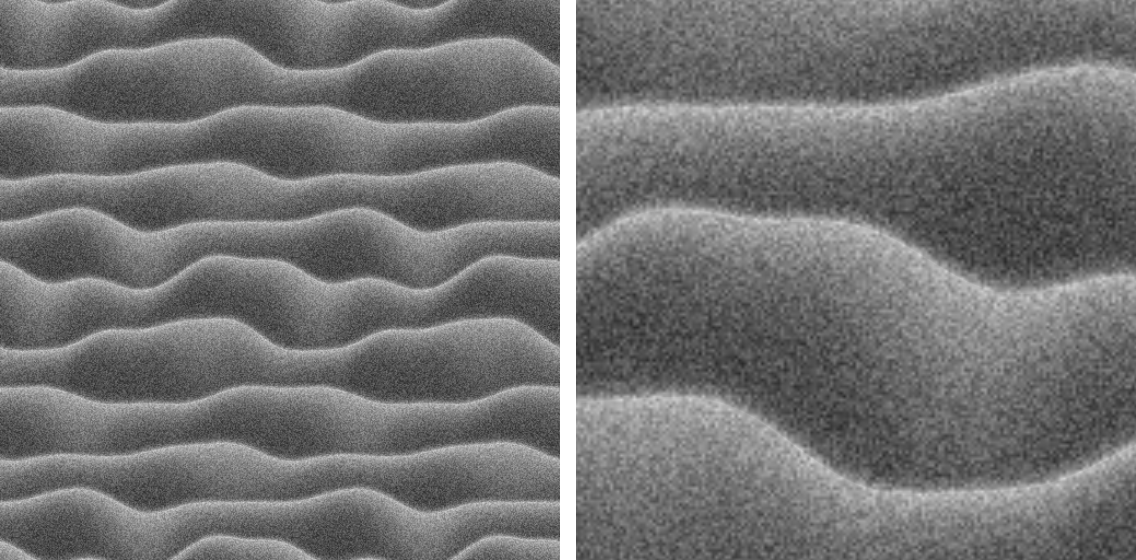
Left, the full canvas; right, a detail of the centre.
A three.js fragment shader for this texture:

```glsl
// Grainy grey dunes: five wavy ridges per tile, with the tile repeated 2 x 2.
// Each crest is a short harmonic series; light fades below it, reaching
// further on its lit flank, and a fine wrapped grain covers everything.

varying vec2 vUv;

const float TAU = 6.2831853;
const float TILES = 2.0;
const float GRAIN_CELLS = 256.0;   // grain cells across one tile
const float GRAIN_AMOUNT = 0.16;
const float SHADOW_GREY = 0.29;
const float LIGHT_RANGE = 0.42;
const float HALO_WIDTH = 0.011;
const int RIDGES = 5;

float hash(vec2 p) {
  vec3 q = fract(vec3(p.xyx) * 0.1031);
  q += dot(q, q.yzx + 33.33);
  return fract((q.x + q.y) * q.z);
}

// Signed speck of one cell, from -1 to 1, wrapping at the tile edge
float speck(vec2 cell) {
  vec2 c = mod(cell, GRAIN_CELLS);
  return hash(c + 3.0) + hash(c + 517.0) - 1.0;
}

// Specks blended between cell centres
float grain(vec2 tilePos) {
  vec2 p = tilePos * GRAIN_CELLS - 0.5;
  vec2 cell = floor(p);
  vec2 f = p - cell;
  float lower = mix(speck(cell), speck(cell + vec2(1.0, 0.0)), f.x);
  float upper = mix(speck(cell + vec2(0.0, 1.0)), speck(cell + 1.0), f.x);
  return mix(lower, upper, f.y);
}

// Periodic bump of height 1 around a centre
float lobe(float x, float centre) {
  return exp(2.6 * (cos(TAU * (x - centre)) - 1.0));
}

// Brightness below a crest: a faint rim over a long soft fade
float fadeBelow(float depth, float reach) {
  float body = exp(-pow(depth / reach, 1.25));
  return 0.83 * body + 0.17 * exp(-depth / HALO_WIDTH);
}

// Light of all ridges; pos runs right and down in tile units
float duneLight(vec2 pos) {
  float level[RIDGES];       // mean depth of each crest
  float litCentre[RIDGES];   // where its bright flank lies
  vec4 cosAmp[RIDGES];       // harmonics 1 to 4, in thousandths
  vec4 sinAmp[RIDGES];

  level[0] = 0.194; litCentre[0] = 0.74;
  cosAmp[0] = vec4(29.4, 11.8, 1.5, 6.2);
  sinAmp[0] = vec4(45.1, 15.2, -2.2, -0.9);

  level[1] = 0.414; litCentre[1] = 0.26;
  cosAmp[1] = vec4(-35.0, 0.9, 8.0, 0.0);
  sinAmp[1] = vec4(-2.6, 0.8, 2.8, 0.0);

  level[2] = 0.617; litCentre[2] = 0.81;
  cosAmp[2] = vec4(6.4, 13.1, 5.0, 1.4);
  sinAmp[2] = vec4(23.8, 1.7, 3.7, -0.2);

  level[3] = 0.791; litCentre[3] = 0.52;
  cosAmp[3] = vec4(-10.8, 20.5, -5.9, 1.2);
  sinAmp[3] = vec4(-22.4, 6.6, 0.7, 1.3);

  level[4] = 0.978; litCentre[4] = 0.12;
  cosAmp[4] = vec4(-38.2, 11.6, -13.0, -2.9);
  sinAmp[4] = vec4(37.0, 14.1, -6.7, -2.4);

  vec4 order = vec4(1.0, 2.0, 3.0, 4.0);
  vec4 c = cos(TAU * pos.x * order);
  vec4 s = sin(TAU * pos.x * order);
  float nearest = 2.0;
  float face = 0.0;
  float halo = 0.0;

  for (int i = 0; i < RIDGES; i++) {
    vec4 a = cosAmp[i] * 0.001;
    vec4 b = sinAmp[i] * 0.001;
    float crest = level[i] + dot(a, c) + dot(b, s);
    float slope = TAU * dot(order, b * c - a * s);
    float depth = fract(pos.y - crest);

    // Only the closest crest above lights this point
    if (depth < nearest) {
      nearest = depth;
      float reach = 0.06 + 0.085 * lobe(pos.x, litCentre[i]) + 0.03 * slope;
      face = fadeBelow(depth, max(reach, 0.035));
    }
    // Narrow glow just over each crest softens its edge
    halo = max(halo, exp((depth - 1.0) / HALO_WIDTH));
  }
  return max(face, halo);
}

void main() {
  vec2 tilePos = vec2(vUv.x, 1.0 - vUv.y) * TILES;
  float grey = SHADOW_GREY + LIGHT_RANGE * duneLight(tilePos);
  grey += GRAIN_AMOUNT * grain(tilePos);
  gl_FragColor = vec4(vec3(clamp(grey, 0.0, 1.0)), 1.0);
}
```
